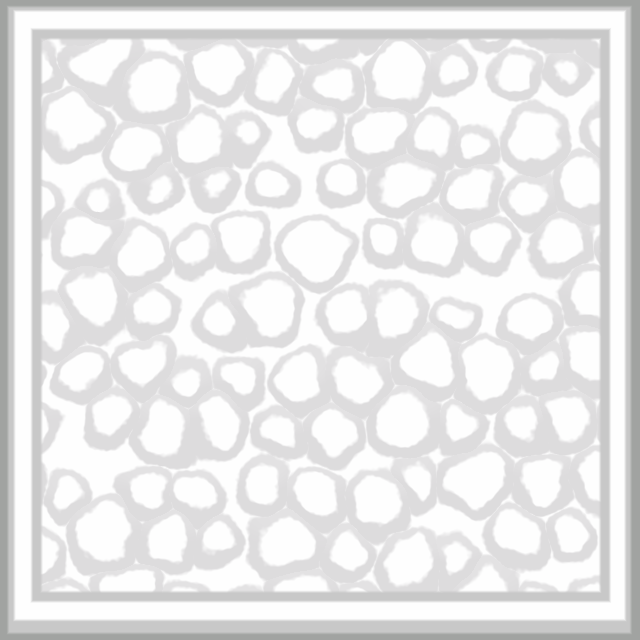
Give the GLSL for this texture, as a WebGL 1 fragment shader.

```glsl
precision highp float;
// Pale rounded pebbles with soft grey outlines inside a double grey frame.

uniform vec2 u_resolution;

const vec3 WHITE = vec3(0.995);
const vec3 OUTLINE_GREY = vec3(0.867, 0.862, 0.867);
const vec3 LINE_GREY = vec3(0.785);
const vec3 RIM_GREY = vec3(0.63, 0.64, 0.63);

// Frame rectangles: left, bottom, right, top in canvas units.
const vec4 RIM_EDGE = vec4(0.0125, 0.0105, 0.9857, 0.9895);
const vec4 BEVEL_EDGE = vec4(0.0225, 0.0310, 0.9770, 0.9830);
const vec4 LINE_OUTER = vec4(0.0495, 0.0600, 0.9530, 0.9545);
const vec4 LINE_INNER = vec4(0.0650, 0.0755, 0.9375, 0.9390);
const float FRAME_BLUR = 0.003;

// Pebble sizes are in grid cells.
const float CELLS = 10.8;
const float JITTER = 0.54;
const float RADIUS_MIN = 0.30;
const float RADIUS_MAX = 0.60;
const float GROWTH = 0.12;        // how far a pebble may spread into free space
const float ROUNDING = 0.05;      // softness of pebble corners
const float GAP_LEVEL = -0.035;   // border level below which the ground shows
const float TOP_WIDTH = 0.085;
const float BOTTOM_WIDTH = 0.185;
const float EDGE_BLUR = 0.03;
const float LOBE_SIZE = 0.24;
const float NOTCH_SIZE = 0.09;
const float ROUGHNESS = 0.035;

vec2 hash2(vec2 p) {
    vec2 q = vec2(dot(p, vec2(127.1, 311.7)), dot(p, vec2(269.5, 183.3)));
    return fract(sin(q) * 43758.545);
}

float gradientAt(vec2 corner, vec2 offset) {
    return dot(hash2(corner) * 2.0 - 1.0, offset);
}

float gradientNoise(vec2 p) {
    vec2 i = floor(p);
    vec2 f = fract(p);
    vec2 u = f * f * f * (f * (f * 6.0 - 15.0) + 10.0);
    vec2 e = vec2(1.0, 0.0);
    float low = mix(gradientAt(i, f), gradientAt(i + e.xy, f - e.xy), u.x);
    float high = mix(gradientAt(i + e.yx, f - e.yx), gradientAt(i + e.xx, f - e.xx), u.x);
    return mix(low, high, u.y);
}

// Distance inward from the edge of a rectangle.
float inset(vec2 p, vec4 rect) {
    vec2 d = min(p - rect.xy, rect.zw - p);
    return min(d.x, d.y);
}

float insideRect(vec2 p, vec4 rect) {
    return smoothstep(-FRAME_BLUR, FRAME_BLUR, inset(p, rect));
}

// Rounded distance to the pebble border (x) and downward direction (y).
vec2 pebble(vec2 p) {
    vec2 base = floor(p);
    float nearest = 10.0;
    float total = 0.0;
    float downward = 0.0;
    for (int y = -2; y <= 2; y++) {
        for (int x = -2; x <= 2; x++) {
            vec2 cell = base + vec2(float(x), float(y));
            vec2 seed = cell + 0.5 + JITTER * (hash2(cell) - 0.5);
            seed.x += 0.5 * mod(cell.y, 2.0) - 0.25;
            vec2 away = p - seed;
            float range = length(away);
            float reach = range - mix(RADIUS_MIN, RADIUS_MAX, hash2(cell + 71.0).x);
            total += exp(-reach / (2.0 * ROUNDING));
            if (reach < nearest) {
                nearest = reach;
                downward = -away.y / max(range, 0.001);
            }
        }
    }
    float neighbours = total * exp(nearest / (2.0 * ROUNDING)) - 1.0;
    float limit = exp((nearest - GROWTH) / ROUNDING);
    float border = -ROUNDING * log(max(neighbours + limit, 0.000001));
    return vec2(border, downward);
}

vec3 pebbleField(vec2 p) {
    // Bend the grid into lobes, then roughen the outlines.
    vec2 bend = vec2(gradientNoise(p * 1.7 + 13.0), gradientNoise(p * 1.7 + 47.0));
    vec2 stone = pebble(p + LOBE_SIZE * bend);
    float rough = ROUGHNESS * gradientNoise(p * 11.0);
    float notch = NOTCH_SIZE * gradientNoise(p * 3.6 + 29.0);

    float shade = 0.5 + 0.5 * stone.y;
    float width = mix(TOP_WIDTH, BOTTOM_WIDTH, shade) + notch + rough;
    float body = smoothstep(-EDGE_BLUR, EDGE_BLUR, stone.x - GAP_LEVEL + rough);
    float face = smoothstep(-EDGE_BLUR, EDGE_BLUR, stone.x - width);
    float strength = mix(0.82, 1.0, smoothstep(0.0, 0.5, shade));
    return mix(WHITE, OUTLINE_GREY, body * (1.0 - face) * strength);
}

void main() {
    vec2 uv = gl_FragCoord.xy / u_resolution;

    // Layer the frame from the rim inward.
    vec3 color = mix(RIM_GREY, LINE_GREY, insideRect(uv, RIM_EDGE));
    color = mix(color, WHITE, insideRect(uv, BEVEL_EDGE));
    color = mix(color, LINE_GREY, insideRect(uv, LINE_OUTER));
    color = mix(color, pebbleField(uv * CELLS), insideRect(uv, LINE_INNER));
    gl_FragColor = vec4(color, 1.0);
}
```
